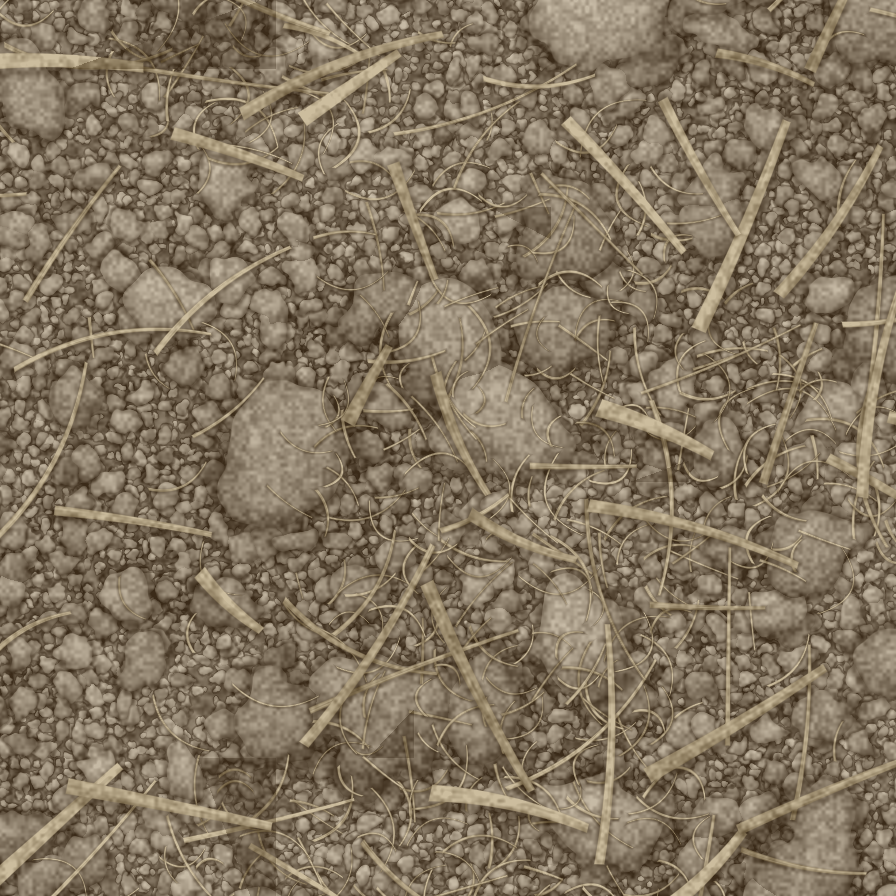
Reproduce this texture procedurally as a Shadertoy shader.

```glsl
// Dry crumbly soil littered with straw: clods of growing size are stacked
// from jittered grids, then bent stalks and root fibres are laid on top.
// Everything builds one brightness value that a colour ramp turns into earth.

const vec3 DARK_EARTH = vec3(0.27, 0.21, 0.14);
const vec3 PALE_EARTH = vec3(0.71, 0.66, 0.58);
const vec3 STRAW_TINT = vec3(0.025, 0.015, -0.025);
const float GAP_TONE = 0.22;
const float CLOD_TONE = 0.80;
const float STRAW_TONE = 0.93;
const float GRAIN = 0.42;       // fine dust contrast
const float ROUGHNESS = 0.24;   // crumb-sized mottling
const float EDGE = 0.0018;      // edge softness, in canvas units
const float PI = 3.14159265;

vec4 hash4(vec2 p) {
    vec4 q = fract(p.xyxy * vec4(0.1031, 0.1030, 0.0973, 0.1099));
    q += dot(q, q.wzxy + 33.33);
    return fract((q.xxyz + q.yzzw) * q.zywx);
}

float noise(vec2 p) {
    vec2 i = floor(p), f = fract(p);
    f = f * f * (3.0 - 2.0 * f);
    float low = mix(hash4(i).x, hash4(i + vec2(1, 0)).x, f.x);
    float high = mix(hash4(i + vec2(0, 1)).x, hash4(i + vec2(1, 1)).x, f.x);
    return mix(low, high, f.y);
}

vec2 wobble(vec2 p) {
    return vec2(noise(p), noise(p + 57.3)) - 0.5;
}

// One layer of lumpy clods, shaded as domes lit from above
float clods(float tone, vec2 uv, float cells, float share, float seed) {
    vec2 p = uv * cells + seed;
    p += 0.5 * wobble(p * 1.4) + 0.16 * wobble(p * 4.5);
    vec2 home = floor(p), normal = vec2(0);
    float depth = -1.0, shade = 0.0;
    for (int j = -1; j <= 1; j++)
    for (int i = -1; i <= 1; i++) {
        vec2 cell = home + vec2(i, j);
        vec4 h = hash4(cell + seed);
        if (h.w > share) continue;
        vec2 d = p - cell - 0.2 - 0.6 * h.xy;
        d *= mix(vec2(0.85, 1.15), vec2(1.15, 0.85), fract(h.w * 37.0));
        d /= mix(0.32, 0.62, h.z);
        float inside = 1.0 - length(d);
        if (inside > depth) {
            depth = inside;
            normal = d;
            shade = fract(h.w * 91.0) - 0.5;
        }
    }
    float rim = 1.0 - max(depth, 0.0);
    float lit = CLOD_TONE + 0.24 * shade + 0.17 * normal.y - 0.06 * normal.x
              - 0.42 * rim * rim * rim * rim;
    tone *= 1.0 - 0.5 * smoothstep(-0.35, 0.0, depth);
    return mix(tone, lit, smoothstep(0.0, EDGE * cells * 2.0, depth));
}

// Scattered bent stalks; clumping gathers them into tufts
void stalks(inout float tone, inout float tint, vec2 uv, float cells, float share,
            float width, float bend, float clumping, float seed) {
    vec2 p = uv * cells, home = floor(p);
    for (int j = -1; j <= 1; j++)
    for (int i = -1; i <= 1; i++) {
        vec2 cell = home + vec2(i, j);
        vec4 h = hash4(cell + seed), k = hash4(cell + seed + 71.3);
        float tuft = smoothstep(0.45, 0.75, noise(cell / cells * 4.5 + 8.0));
        if (h.w > share * mix(1.0, tuft, clumping)) continue;

        // Position along and across the stalk
        float angle = PI * h.z;
        vec2 axis = vec2(sin(angle), cos(angle));
        vec2 across = vec2(-axis.y, axis.x);
        vec2 d = (p - cell - h.xy) / cells;
        float reach = mix(0.3, 0.88, k.x) / cells;
        float x = dot(d, axis);
        float y = dot(d, across) + bend * (k.y - 0.5) * x * x / reach;
        float w = width * mix(0.45, 1.0, k.z) * (1.0 - 0.3 * x / reach);
        float end = abs(x) - reach;

        // Soft shadow below, then the fibrous lit body
        float shadow = max(abs(y + across.y * w * 0.8) - w, end);
        tone *= 1.0 - 0.42 * (1.0 - smoothstep(-0.001, w + 0.002, shadow));
        float v = clamp(y / w, -1.0, 1.0);
        float fibre = noise(vec2(x * 30.0, v * 2.5) + cell * 7.0) - 0.5;
        float lit = STRAW_TONE + 0.34 * (k.w - 0.5) + 0.25 * fibre
                  + 0.1 * across.y * v - 0.16 * v * v;
        float cover = 1.0 - smoothstep(-EDGE * 0.5, EDGE * 0.5, max(abs(y) - w, end));
        tone = mix(tone, lit, cover);
        tint = mix(tint, 1.0, cover);
    }
}

void mainImage(out vec4 fragColor, in vec2 fragCoord) {
    vec2 uv = fragCoord / iResolution.y;
    float tone = GAP_TONE + 0.35 * noise(uv * 110.0);
    float tint = 0.0;

    // Soil, from crumbs to lumps
    tone = clods(tone, uv, 85.0, 0.85, 3.0);
    tone = clods(tone, uv, 52.0, 0.62, 19.0);
    tone = clods(tone, uv, 31.0, 0.36, 41.0);
    tone = clods(tone, uv, 17.0, 0.20, 67.0);
    tone = clods(tone, uv, 8.5, 0.17, 83.0);

    // Litter, from root fibres to broad straw
    stalks(tone, tint, uv, 17.0, 0.95, 0.0016, 1.2, 0.85, 11.0);
    stalks(tone, tint, uv, 21.0, 0.90, 0.0015, 1.4, 0.95, 29.0);
    stalks(tone, tint, uv, 7.0, 0.85, 0.0028, 0.5, 0.2, 53.0);
    stalks(tone, tint, uv, 6.5, 0.75, 0.0085, 0.2, 0.2, 97.0);

    // Mottling, dust and slow changes of light
    tone += ROUGHNESS * (noise(uv * 95.0 + 5.0) - 0.5);
    tone += GRAIN * (noise(uv * 235.0) - 0.5);
    tone += 0.16 * (noise(uv * 5.0 + 31.0) - 0.5);
    tone = clamp(tone, -0.1, 1.15);
    fragColor = vec4(mix(DARK_EARTH, PALE_EARTH, tone) + STRAW_TINT * tint, 1.0);
}
```
